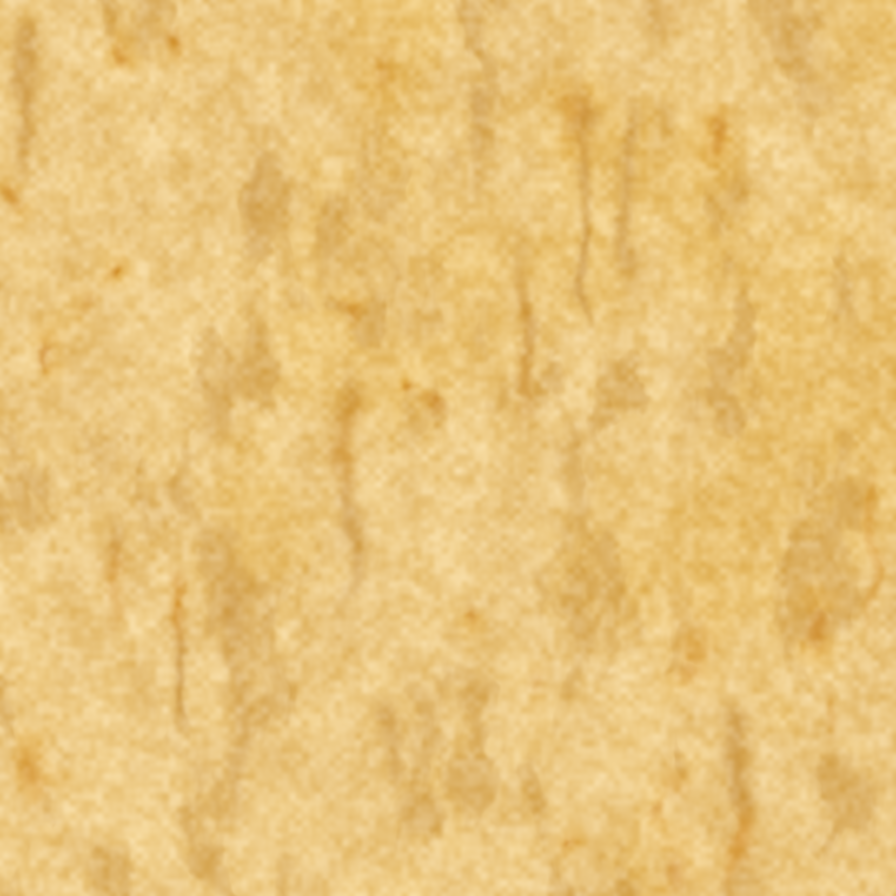
A Shadertoy shader for this texture:

```glsl
float hash(vec2 p) {
    return fract(sin(dot(p, vec2(127.1, 311.7))) * 43758.5453);
}

float noise(vec2 p) {
    vec2 cell = floor(p), f = fract(p);
    f = f * f * (3.0 - 2.0 * f);
    return mix(mix(hash(cell), hash(cell + vec2(1, 0)), f.x),
               mix(hash(cell + vec2(0, 1)), hash(cell + vec2(1, 1)), f.x), f.y);
}

float fbm(vec2 p) {
    float sum = 0.0, weight = 0.533;
    for (int i = 0; i < 4; i++) {
        sum += weight * noise(p);
        p = mat2(0.96, 0.28, -0.28, 0.96) * p * 2.03 + 17.3;
        weight *= 0.5;
    }
    return sum;
}

// Long thin vertical runs, broken up along their length
float streaks(vec2 p) {
    float amount = 0.0;
    for (int i = 0; i < 15; i++) {
        float id = float(i);
        vec2 centre = vec2((id + hash(vec2(id, 1.3))) / 15.0, hash(vec2(id, 4.7)));
        vec2 size = vec2(mix(0.007, 0.016, hash(vec2(id, 8.1))),
                         mix(0.06, 0.19, hash(vec2(id, 2.9))));
        vec2 d = (p - centre) / size;
        float run = exp(-d.x * d.x) * (1.0 - smoothstep(0.6, 1.1, abs(d.y)));
        amount = max(amount, run * mix(0.35, 0.95, hash(vec2(id, 6.2))));
    }
    return amount * smoothstep(0.2, 0.65, noise(p * vec2(25, 13) + 5.0));
}

// Small rusty spots, each with a soft halo: x is core, y is halo
vec2 spots(vec2 p) {
    vec2 amount = vec2(0);
    for (int i = 0; i < 22; i++) {
        float id = float(i) + 40.0;
        vec2 centre = vec2(hash(vec2(id, 3.1)), hash(vec2(id, 7.7)));
        float radius = mix(0.007, 0.02, pow(hash(vec2(id, 5.5)), 2.0));
        vec2 d = (p - centre) / (radius * vec2(1.0, 1.5));
        float r2 = dot(d, d);
        float strength = mix(0.35, 1.0, hash(vec2(id, 9.4)));
        amount = max(amount, strength * vec2(exp(-r2), exp(-r2 * 0.16)));
    }
    return amount;
}

void mainImage(out vec4 fragColor, in vec2 fragCoord) {
    vec2 uv = fragCoord / iResolution.xy;
    vec2 wobble = vec2(fbm(uv * 22.0), fbm(uv * 22.0 + 31.0)) - 0.5;
    vec2 p = uv + wobble * vec2(0.035, 0.05);

    // Cream ground with broad yellow and tan drifts
    vec3 color = vec3(0.928, 0.792, 0.523);
    float drift = fbm(uv * vec2(7, 5) + 3.0);
    color = mix(color, vec3(0.915, 0.755, 0.425), 0.7 * smoothstep(0.48, 0.75, drift));
    color += (fbm(uv * vec2(26, 20) + 60.0) - 0.5) * vec3(0.07, 0.11, 0.15);

    // Mottled brown patches, stretched downwards
    float patches = smoothstep(0.56, 0.76, fbm(p * vec2(17, 9) + 11.0));
    color = mix(color, vec3(0.83, 0.645, 0.335), 0.65 * patches);

    // Streaks shift between tan and amber
    vec3 streakColor = mix(vec3(0.80, 0.60, 0.29), vec3(0.84, 0.57, 0.17),
                           smoothstep(0.4, 0.7, noise(uv * 6.0 + 21.0)));
    color = mix(color, streakColor, 0.8 * streaks(p));

    // Rust spots
    vec2 rust = spots(p);
    float breakup = smoothstep(0.35, 0.65, fbm(uv * 30.0 + 9.0));
    color = mix(color, vec3(0.91, 0.69, 0.27), 0.5 * rust.y * breakup);
    color = mix(color, vec3(0.79, 0.51, 0.13), 0.65 * rust.x);

    // Fine soft paper grain
    float grain = noise(uv * 135.0) + noise(uv.yx * 82.0 + 40.0) - 1.0;
    color += grain * vec3(0.036, 0.066, 0.12);
    fragColor = vec4(clamp(color, 0.0, 1.0), 1.0);
}
```
